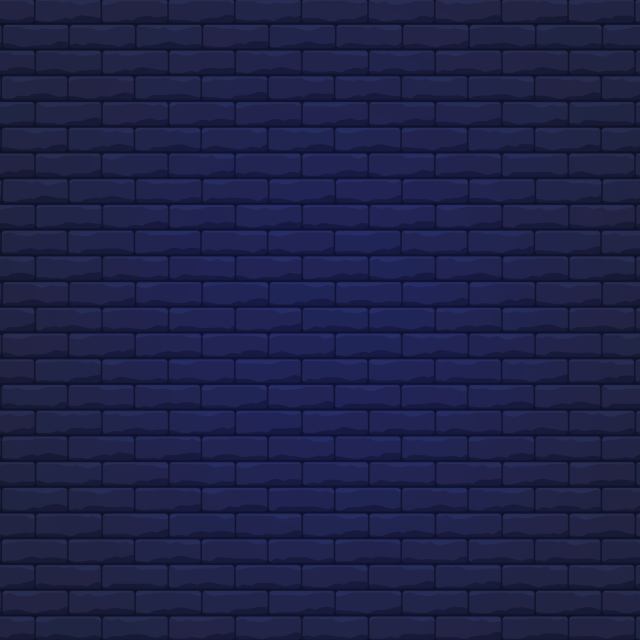
This texture is drawn by a Shadertoy shader. Its source:

```glsl
#define COLUMNS 9.6
#define ROWS 24.88
#define JOINT vec2(0.031, 0.050)
#define CORNER 0.13
#define WOBBLE 0.022
#define MORTAR vec3(0.066, 0.080, 0.220)
#define SHADE vec3(0.088, 0.100, 0.265)
#define BODY vec3(0.129, 0.142, 0.340)
#define LIGHT vec3(0.148, 0.176, 0.405)
#define EDGE_TINT vec3(1.03, 1.01, 0.78)
#define PURPLE vec3(0.009, -0.005, -0.008)

float hash(vec2 p) {
    p = fract(p * vec2(0.1031, 0.1137));
    p += dot(p, p.yx + 33.33);
    return fract((p.x + p.y) * p.x * 91.7);
}

float roundedBox(vec2 p, vec2 halfSize, float radius) {
    vec2 d = abs(p) - halfSize + radius;
    return length(max(d, 0.0)) + min(max(d.x, d.y), 0.0) - radius;
}

// Broad chipped outline, roughly -1 to 1
float chips(float x, float seed) {
    float phase = seed * 40.0;
    float broad = sin(x * 2.3 + phase);
    float scallops = abs(sin(x * 3.1 + phase * 1.7 + 0.5 * broad)) - 0.6;
    float fine = sin(x * 10.0 + phase * 2.3 + 1.5 * broad);
    return 0.6 * broad + 0.7 * scallops + 0.12 * fine;
}

float cover(float d, float pixel) {
    return smoothstep(0.75 * pixel, -0.75 * pixel, d);
}

void mainImage(out vec4 fragColor, in vec2 fragCoord) {
    vec2 uv = fragCoord / iResolution.xy;
    float pixel = ROWS / iResolution.y;

    // Staggered rows, counted from the top
    float down = (1.0 - uv.y) * ROWS + 0.08;
    float row = floor(down);
    float shift = mod(row, 2.0) < 0.5 ? 0.525 : 0.025;
    float across = uv.x * COLUMNS - shift + WOBBLE * (hash(vec2(row, 7.0)) - 0.5);
    vec2 id = vec2(floor(across), row) + 20.0;

    // Brick space: one unit is a row height, y points up
    vec2 size = vec2(ROWS / COLUMNS, 1.0);
    vec2 p = (vec2(fract(across), 1.0 - fract(down)) - 0.5) * size;
    vec2 halfSize = 0.5 * size - JOINT;
    float brick = roundedBox(p, halfSize, CORNER);
    float seedLow = hash(id);
    float seedHigh = hash(id + 53.0);

    // Worn shade along the bottom, deeper to the right
    float low = p.y + halfSize.y;
    float shadeTop = 0.14 + 0.11 * chips(p.x, seedLow) + 0.05 * p.x;
    float shade = low - max(shadeTop, 0.035);

    // Lit upper rim with hanging chips
    float high = halfSize.y - p.y;
    float rimDepth = 0.10 + 0.13 * chips(p.x * 0.9, seedHigh);
    float rim = high - max(rimDepth, 0.07);

    // Layer the flat tones
    float purple = hash(id + 91.0) - 0.4;
    vec3 face = mix(BODY + PURPLE * purple, SHADE, cover(shade, pixel));
    face = mix(face, LIGHT, cover(rim, pixel));
    vec3 mortar = MORTAR * (1.0 - 0.15 * smoothstep(0.0, 0.06, brick));
    vec3 color = mix(mortar, face, cover(brick, pixel));

    // Blue glow in the middle, greyer borders
    float radius = length((uv - vec2(0.51, 0.49)) * vec2(1.08, 0.92));
    color *= mix(vec3(1.0), EDGE_TINT, smoothstep(0.10, 0.62, radius));

    fragColor = vec4(color, 1.0);
}
```
